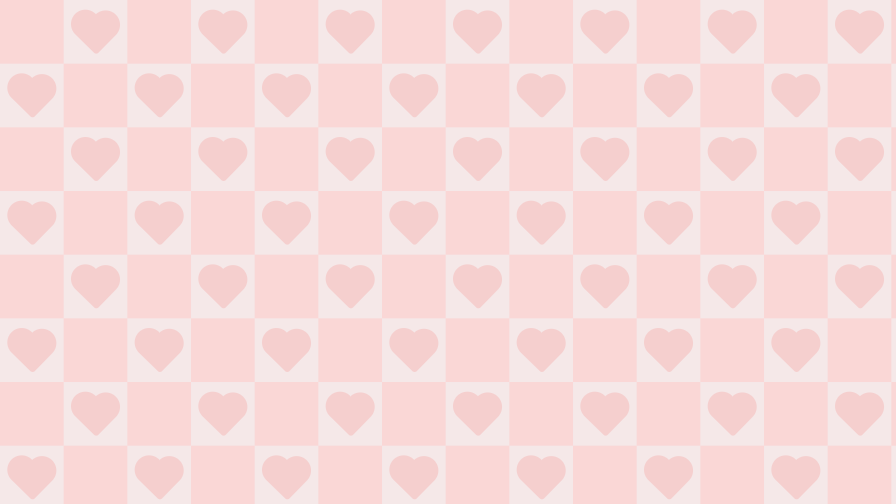
Write a Shadertoy shader that draws this pattern.

```glsl
// A pastel checkerboard counted from the top left corner, with a soft heart
// in every light square. Each heart is the union of two tapered capsules that
// run from a round lobe down to a shared, slightly rounded tip.

const float ROWS = 7.916;                      // squares down the canvas
const vec3 PINK  = vec3(0.980, 0.843, 0.839);
const vec3 LIGHT = vec3(0.960, 0.908, 0.910);
const vec3 HEART = vec3(0.960, 0.812, 0.808);

// Heart layout, in squares from the centre of a square
const vec2 LEFT_LOBE  = vec2(-0.159, 0.122);
const vec2 RIGHT_LOBE = vec2(0.159, 0.110);
const vec2 TIP        = vec2(0.012, -0.293);
const float LOBE_RADIUS = 0.226;
const float TIP_RADIUS  = 0.049;

// Signed distance to the hull of two circles at a and b
float taperedCapsule(vec2 p, vec2 a, vec2 b, float ra, float rb) {
    p -= a;
    b -= a;
    float h = dot(b, b);
    vec2 q = vec2(abs(dot(p, vec2(b.y, -b.x))), dot(p, b)) / h;
    float dr = ra - rb;
    vec2 c = vec2(sqrt(h - dr * dr), dr);
    float k = c.x * q.y - c.y * q.x;
    if (k < 0.0) return length(p) - ra;
    if (k > c.x) return length(p - b) - rb;
    return dot(c, q) - ra;
}

float heartDistance(vec2 p) {
    return min(taperedCapsule(p, LEFT_LOBE, TIP, LOBE_RADIUS, TIP_RADIUS),
               taperedCapsule(p, RIGHT_LOBE, TIP, LOBE_RADIUS, TIP_RADIUS));
}

void mainImage(out vec4 fragColor, in vec2 fragCoord) {
    // Grid measured in squares, with y running down from the top edge
    float pixel = ROWS / iResolution.y;
    vec2 grid = vec2(fragCoord.x, iResolution.y - fragCoord.y) * pixel;

    // Signed distance to the nearest grid line, alternating per square
    vec2 edge = 0.5 - abs(mod(grid + 0.5, 2.0) - 1.0);
    vec2 wave = clamp(2.0 * edge / pixel, -1.0, 1.0);
    float light = 0.5 - 0.5 * wave.x * wave.y;

    // Hearts appear only in the light squares
    vec2 local = (fract(grid) - 0.5) * vec2(1.0, -1.0);
    float heart = clamp(0.5 - heartDistance(local) / pixel, 0.0, 1.0);

    vec3 color = mix(PINK, mix(LIGHT, HEART, heart), light);
    fragColor = vec4(color, 1.0);
}
```
